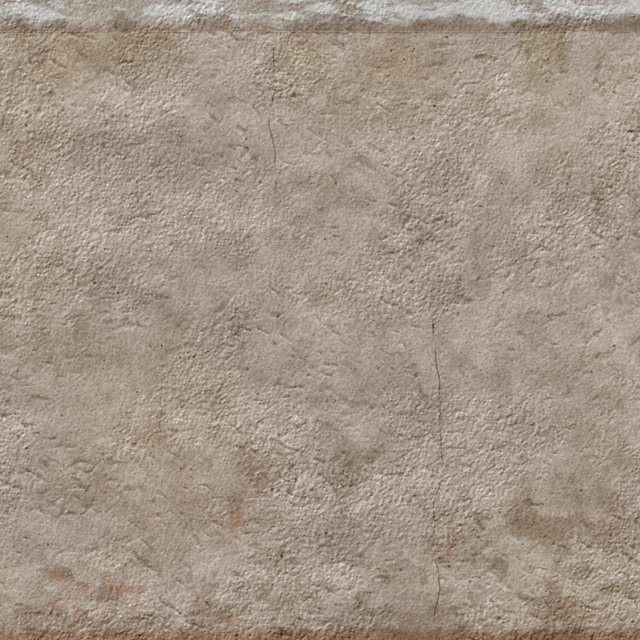
A three.js fragment shader for this texture:

```glsl
varying vec2 vUv;

#define WALL vec3(0.652, 0.596, 0.543)
#define TONE vec3(0.9, 1.0, 1.06)
#define PAINT vec3(0.755, 0.76, 0.745)
#define STAIN vec3(0.46, 0.375, 0.295)
#define RUST vec3(0.55, 0.37, 0.27)
#define LIME vec3(0.72, 0.675, 0.62)
#define LIGHT_STEP vec2(-0.0008, 0.001)
#define GRAIN 0.25
#define SPECKLE 0.085
#define MOTTLE 0.115
#define LEDGE_Y 0.949
#define PAINT_Y 0.966

float hash(vec2 p) {
  vec3 q = fract(p.xyx * 0.1031);
  q += dot(q, q.yzx + 33.33);
  return fract((q.x + q.y) * q.z);
}

float noise(vec2 p) {
  vec2 i = floor(p), f = fract(p);
  f = f * f * (3.0 - 2.0 * f);
  return mix(mix(hash(i), hash(i + vec2(1, 0)), f.x),
             mix(hash(i + vec2(0, 1)), hash(i + vec2(1, 1)), f.x), f.y);
}

mat2 turn(float a) {
  return mat2(cos(a), -sin(a), sin(a), cos(a));
}

float fbm(vec2 p) {
  float sum = 0.0, amp = 0.516;
  for (int i = 0; i < 5; i++) {
    sum += amp * noise(p);
    p = mat2(0.8, -0.6, 0.6, 0.8) * p * 2.03 + 17.3;
    amp *= 0.5;
  }
  return sum;
}

// Fine sandy plaster height
float relief(vec2 p) {
  vec2 q = turn(0.6) * p;
  return 0.25 * noise(q * vec2(75.0, 105.0)) + 0.4 * noise(turn(0.9) * q * vec2(150.0, 200.0) + 9.0)
       + 0.6 * noise(q * vec2(250.0, 310.0) + 31.0);
}

// Short crooked gouges in a few rough areas: dark cut, bright lip
float gouges(vec2 p) {
  vec2 bend = 0.022 * vec2(fbm(p * 24.0 + 3.0), fbm(p * 24.0 + 47.0));
  float sum = 0.0;
  for (int i = 0; i < 3; i++) {
    float k = float(i);
    vec2 q = turn(0.6 * k - 0.5) * (p + bend) * vec2(62.0, 135.0) + 13.0 * k;
    float cut = smoothstep(0.7, 0.95, noise(q));
    float lip = smoothstep(0.7, 0.95, noise(q + vec2(0.0, 0.5)));
    float area = smoothstep(0.5, 0.64, fbm(p * 8.0 + 29.0 * k));
    sum += area * (cut - 0.6 * lip);
  }
  return sum;
}

// Sparse dark holes, one candidate per cell
float pits(vec2 p) {
  vec2 g = p * 58.0, id = floor(g);
  vec2 d = fract(g) - 0.3 - 0.4 * vec2(hash(id + 3.1), hash(id + 8.7));
  d.x += 0.8 * (hash(id + 5.5) - 0.5) * d.y;
  float size = hash(id + 1.9);
  float radius = 0.06 + 0.1 * size * size;
  return step(0.92, hash(id)) * (1.0 - smoothstep(radius * 0.4, radius * 1.4, length(d)));
}

// Broken, wandering vertical hairline between two heights
float crack(vec2 p, float x, float low, float high) {
  float wander = 0.04 * (fbm(vec2(p.y * 11.0, x * 50.0)) - 0.5);
  float line = 1.0 - smoothstep(0.0004, 0.002, abs(p.x - x - wander));
  float span = smoothstep(low, low + 0.03, p.y) * (1.0 - smoothstep(high - 0.03, high, p.y));
  return line * span * smoothstep(0.15, 0.55, noise(vec2(p.y * 45.0, x * 20.0)));
}

void main() {
  vec2 p = vUv;
  float broad = fbm(p * 6.0 + 2.0);
  float smudge = fbm(p * vec2(4.0, 13.0) + 11.0);
  float patches = fbm(p * 32.0 + 4.0);
  float edge = fbm(p * vec2(13.0, 10.0) + 40.0);

  // Mottled wall with slow shifts from grey to ochre
  float tone = MOTTLE * (0.55 * broad + 0.85 * smudge + 1.5 * patches - 1.45);
  vec3 color = WALL + TONE * tone;
  color += vec3(0.025, 0.0, -0.035) * (fbm(p * 3.5 + 23.0) - 0.5);
  float ochre = smoothstep(0.82, 0.94, p.y) * smoothstep(0.42, 0.62, edge);
  color -= vec3(0.03, 0.04, 0.06) * ochre;

  // Damp stains, drips and flaky lime bloom near the foot
  float damp = 1.0 - smoothstep(0.06, 0.3, p.y + 0.5 * (edge - 0.5));
  float blotch = smoothstep(0.45, 0.62, fbm(p * vec2(22.0, 28.0) + 7.0));
  color = mix(color, STAIN, damp * (0.1 + 0.42 * blotch));
  float drip = smoothstep(0.6, 0.9, noise(vec2(p.x * 52.0 + 3.0 * edge, p.y * 11.0)));
  color = mix(color, RUST, 0.25 * damp * drip * smoothstep(0.42, 0.58, patches));
  float bloomBand = smoothstep(0.03, 0.07, p.y) * (1.0 - smoothstep(0.09, 0.2, p.y));
  float bloom = smoothstep(0.5, 0.58, fbm(p * vec2(22.0, 38.0) + 61.0));
  color = mix(color, LIME, 0.65 * bloomBand * bloom);
  float foot = 1.0 - smoothstep(0.008, 0.022, p.y + 0.02 * (patches - 0.5));
  color = mix(color, mix(STAIN, RUST, 0.3) + TONE * tone, 0.65 * foot);

  // Top ledge: shaded brown strip below worn, flaking white paint
  float ledge = smoothstep(LEDGE_Y, LEDGE_Y + 0.004, p.y);
  color = mix(color, vec3(0.55, 0.485, 0.43) + TONE * tone, ledge);
  float upper = smoothstep(PAINT_Y - 0.009, PAINT_Y + 0.009, p.y + 0.03 * (patches - 0.5));
  color = mix(color, vec3(0.63, 0.595, 0.555) + TONE * tone, upper);
  float cover = fbm(p * vec2(24.0, 75.0) + 80.0) + 0.25 * (noise(vec2(p.x * 6.0, 3.0)) - 0.5);
  float middle = 1.0 - smoothstep(0.003, 0.018, abs(p.y - 0.981));
  color = mix(color, PAINT, 0.88 * upper * smoothstep(0.48, 0.66, cover + 0.1 * middle));
  float seam = 1.0 - smoothstep(0.0004, 0.002, abs(p.y - LEDGE_Y - 0.002 * (edge - 0.5)));
  color -= 0.11 * seam * smoothstep(0.3, 0.7, noise(p * vec2(34.0, 2.0)));

  // Side-lit grain, nearly smooth to rough by area, with gouges and sand speckle
  float rough = 0.6 + 0.85 * smoothstep(0.38, 0.62, fbm(p * 9.0 + 53.0));
  float slope = relief(p - LIGHT_STEP) - relief(p + LIGHT_STEP);
  color += TONE * GRAIN * rough * slope;
  color += SPECKLE * (noise(turn(0.4) * p * 340.0) - 0.5);
  color -= TONE * 0.12 * gouges(p) * (1.0 - 0.6 * ledge);

  // Pits, rusty specks and hairline cracks
  color -= vec3(0.2, 0.21, 0.21) * pits(p) * (1.0 - 0.6 * upper);
  float speck = smoothstep(0.94, 0.99, noise(p * 120.0 + 90.0));
  color = mix(color, RUST, 0.35 * speck);
  float cracks = crack(p, 0.432, 0.69, 0.95) + crack(p, 0.684, 0.02, 0.53)
               + 0.5 * crack(p, 0.25, 0.3, 0.42);
  color -= vec3(0.15, 0.16, 0.16) * min(cracks, 1.0);

  gl_FragColor = vec4(clamp(color, 0.0, 1.0), 1.0);
}
```
